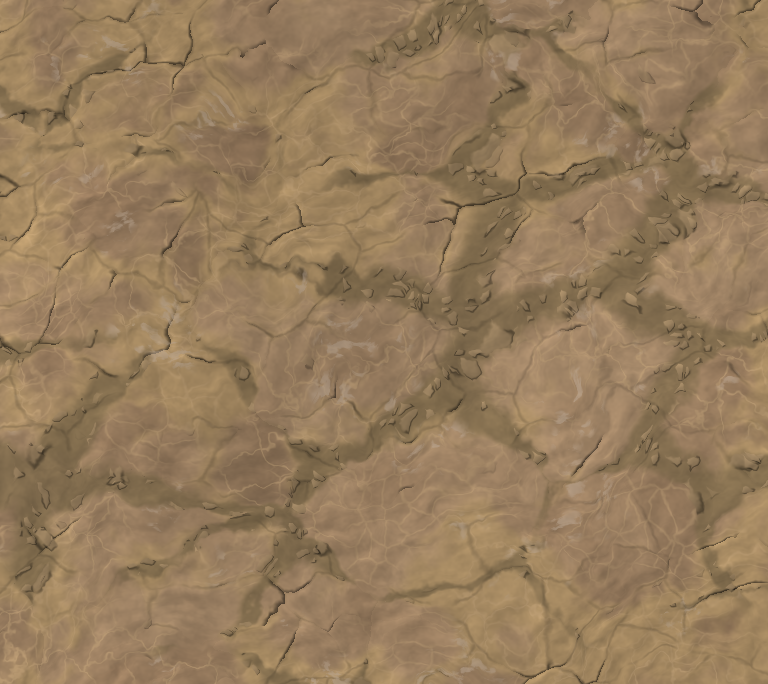
Give the GLSL for this texture, as a WebGL 2 fragment shader.

```glsl
#version 300 es
precision highp float;
// Dusty fractured bedrock: tilted slabs, sandy joints, pale veins, loose stones.
uniform vec2 u_resolution;
out vec4 fragColor;

struct Cell { float edge; vec2 fromCentre; float id; };

float hash(vec2 p) {
  vec3 q = fract(p.xyx * vec3(0.1031, 0.1030, 0.0973));
  q += dot(q, q.yzx + 33.33);
  return fract((q.x + q.y) * q.z);
}

vec2 hash2(vec2 p) { return vec2(hash(p + 7.3), hash(p + 51.7)); }

float noise(vec2 p) {
  vec2 i = floor(p), f = fract(p);
  f = f * f * (3.0 - 2.0 * f);
  return mix(mix(hash(i), hash(i + vec2(1, 0)), f.x),
             mix(hash(i + vec2(0, 1)), hash(i + vec2(1, 1)), f.x), f.y);
}

float fbm(vec2 p) {
  float sum = 0.0, amp = 0.533;
  for (int i = 0; i < 4; i++) {
    sum += amp * noise(p);
    p = mat2(1.6, 1.2, -1.2, 1.6) * p + 13.1;
    amp *= 0.5;
  }
  return sum;
}

// Cellular noise with distance to the nearest border
Cell cells(vec2 p) {
  vec2 base = floor(p), f = fract(p), nearest = vec2(0), home = vec2(0);
  float best = 9.0, edge = 9.0;
  for (int y = -1; y <= 1; y++)
  for (int x = -1; x <= 1; x++) {
    vec2 g = vec2(x, y), r = g + hash2(base + g) - f;
    if (dot(r, r) < best) { best = dot(r, r); nearest = r; home = g; }
  }
  for (int y = -2; y <= 2; y++)
  for (int x = -2; x <= 2; x++) {
    vec2 g = home + vec2(x, y), r = g + hash2(base + g) - f, d = r - nearest;
    if (dot(d, d) > 0.0001) edge = min(edge, dot(0.5 * (r + nearest), normalize(d)));
  }
  return Cell(edge, -nearest, hash(base + home + 91.0));
}

// Loose angular stones, lit from the upper left
vec3 addStones(vec3 col, vec2 p, float scale, float amount) {
  Cell c = cells(p * scale);
  float shown = smoothstep(0.0, 0.03, amount - c.id);
  float side = dot(normalize(c.fromCentre + 0.0001), vec2(0.6, -0.8));
  float size = 0.07 + 0.16 * fract(c.id * 57.0);
  float body = smoothstep(size, size + 0.14, c.edge);
  float shade = smoothstep(0.1, 0.8, side) * smoothstep(0.0, size, c.edge) * (1.0 - body);
  col *= 1.0 - 0.34 * shade * shown;
  vec3 stone = vec3(0.59, 0.495, 0.37) * (1.0 - 0.3 * dot(c.fromCentre, vec2(0.6, -0.8)));
  return mix(col, stone, body * shown * 0.75);
}

void main() {
  vec2 p = gl_FragCoord.xy / u_resolution.y;
  vec2 warp = vec2(fbm(p * 5.0), fbm(p * 5.0 + 40.0)) - 0.5;
  vec2 ripple = vec2(fbm(p * 30.0 + 9.0), fbm(p * 30.0 + 70.0)) - 0.5;
  vec2 q = p + 0.12 * warp + 0.022 * ripple;
  vec2 tilted = mat2(0.94, -0.34, 0.34, 0.94) * q;

  float dust = fbm(p * 4.3 + 21.0);
  float patches = fbm(p * 13.0 + 5.0);
  float region = fbm(p * 3.1 + 63.0);
  Cell slab = cells(tilted * vec2(3.7, 5.0) + 2.0);
  Cell block = cells(tilted * vec2(8.0, 12.0) + 17.0);
  Cell vein = cells((q + 0.03 * ripple) * 17.0);
  Cell fineVein = cells((tilted + 0.02 * warp) * vec2(24.0, 34.0));

  // Slab faces: mauve rock varying by plate, with blotches
  float tone = 0.5 * slab.id + 0.22 * block.id + 1.0 * (patches - 0.36);
  vec3 col = mix(vec3(0.545, 0.44, 0.335), vec3(0.64, 0.53, 0.41), clamp(tone, 0.0, 1.0));
  col *= 1.0 - 0.08 * dot(slab.fromCentre, vec2(0.6, -0.8));

  // Ochre dust, gathering towards the joints
  float drift = dust + 0.7 * (patches - 0.5) + 0.16 * (1.0 - smoothstep(0.0, 0.2, slab.edge))
              + 0.10 * (1.0 - smoothstep(0.0, 0.15, block.edge));
  col = mix(col, vec3(0.65, 0.54, 0.378), 0.85 * smoothstep(0.45, 0.7, drift));

  // Pale veins: a broken web with finer threads
  float veinMask = smoothstep(0.42, 0.6, fbm(p * 7.0 + 33.0));
  float veinLine = 1.0 - smoothstep(0.0, 0.06, vein.edge);
  float thread = 1.0 - smoothstep(0.0, 0.09, fineVein.edge);
  float threadMask = smoothstep(0.46, 0.64, fbm(p * 11.0 + 54.0));
  col = mix(col, vec3(0.70, 0.585, 0.435), max(0.6 * veinLine * veinMask, 0.42 * thread * threadMask));

  // Olive grit filling the wider joints
  float opening = region + 0.35 * (patches - 0.5);
  float width = 0.012 + 0.13 * smoothstep(0.5, 0.74, opening);
  float grit = 1.0 - smoothstep(width * 0.5, width + 0.03, slab.edge + 0.10 * ripple.x);
  grit *= smoothstep(0.36, 0.52, opening);
  col = mix(col, vec3(0.475, 0.40, 0.285), 0.85 * grit);

  // Broken ledges: dark shadow on the lower side, bright rim above
  float facing = dot(normalize(block.fromCentre + 0.0001), vec2(0.5, -0.86));
  float broken = smoothstep(0.54, 0.68, fbm(p * 12.0 + 81.0));
  float crack = 1.0 - smoothstep(0.0, 0.06, block.edge);
  float rim = 1.0 - smoothstep(0.03, 0.13, block.edge);
  col *= 1.0 - 0.48 * crack * broken * smoothstep(0.0, 0.6, facing);
  col *= 1.0 + 0.08 * rim * broken * smoothstep(0.0, 0.6, -facing);
  float hairline = 1.0 - smoothstep(0.0, 0.045, block.edge);
  col *= 1.0 - 0.13 * hairline * smoothstep(0.42, 0.58, patches);

  // Stones, mostly lying in the grit
  col = addStones(col, q, 27.0, 0.01 + 0.12 * grit);
  col = addStones(col, q + 3.7, 62.0, 0.02 + 0.32 * grit);

  // Surface relief, stretched along the bedding
  vec2 bed = tilted * vec2(27.0, 46.0);
  float relief = fbm(bed) - fbm(bed + vec2(-0.35, 0.5));
  col *= 1.0 + 0.25 * relief;

  // Chalky flecks in sparse clusters
  float cluster = smoothstep(0.62, 0.74, fbm(p * 12.0 + 120.0)) * (1.0 - grit);
  float fleck = smoothstep(0.54, 0.72, fbm(tilted * vec2(60.0, 95.0)));
  col = mix(col, vec3(0.71, 0.635, 0.56), 0.55 * cluster * fleck);

  // Broad shading and fine grain
  col *= 1.0 + 0.22 * (fbm(p * 2.3 + 150.0) - 0.48);
  col *= 1.0 + 0.035 * (noise(p * 210.0) - 0.5) + 0.045 * (noise(p * 95.0) - 0.5);
  fragColor = vec4(col, 1.0);
}
```
